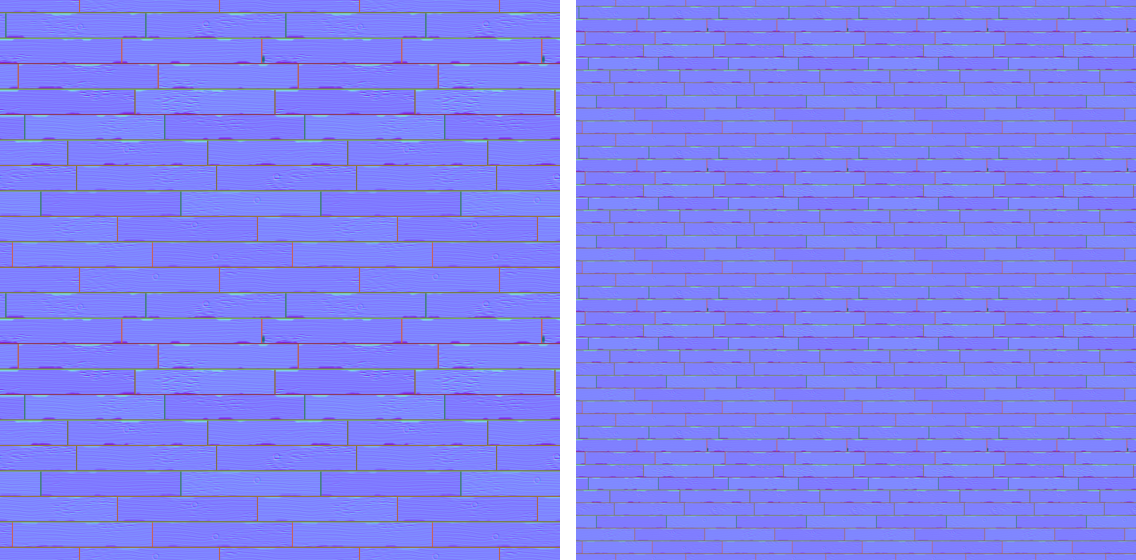
Left: one tile. Right: repeated 2 by 2.
Reproduce this texture map procedurally as a three.js fragment shader.

```glsl
varying vec2 vUv;

const float ROWS = 22.0;
const float PLANKS = 4.0;
const float ROW_CYCLE = 11.0;
const float PLANK_CYCLE = 2.0;
const float ASPECT = ROWS / PLANKS;

float hash(vec2 p) {
  return fract(sin(dot(p, vec2(12.99, 78.23))) * 4375.5);
}

vec4 hit(float i, float first) {
  return step(abs(vec4(0.0, 1.0, 2.0, 3.0) + first - i), vec4(0.5));
}

// Value of row i out of twelve
float pick(float i, vec4 a, vec4 b, vec4 c) {
  return dot(a, hit(i, 0.0)) + dot(b, hit(i, 4.0)) + dot(c, hit(i, 8.0));
}

// Coverage of a soft edge of the given width
float edge(float d, float width) {
  return 1.0 - smoothstep(0.15 * width, width, d);
}

float layeredSines(vec2 p, float seed) {
  float sum = 0.0, amp = 0.5;
  for (int i = 0; i < 4; i++) {
    sum += amp * sin(p.x + seed + 1.7 * sin(p.y + seed * 1.3));
    p = mat2(0.8, 0.6, -0.6, 0.8) * p * 1.7;
    seed += 2.1;
    amp *= 0.5;
  }
  return sum;
}

// Distance to the nearest scattered cell centre
float cells(vec2 p, float seed) {
  vec2 id = floor(p), f = p - id;
  float best = 2.0;
  for (int y = -1; y <= 1; y++) {
    for (int x = -1; x <= 1; x++) {
      vec2 o = vec2(float(x), float(y)), c = id + o + seed;
      best = min(best, length(o + vec2(hash(c), hash(c + 31.7)) - f));
    }
  }
  return best;
}

// Fibres, gouges and one knot; p is in row heights
float woodHeight(vec2 p, float seed, float rough, vec2 knot, float knotted) {
  vec2 d = p - knot;
  float bend = knotted * 0.5 * d.y * exp(-dot(d, d * vec2(3.0, 14.0)));
  float y = p.y + bend + 0.08 * layeredSines(p * vec2(1.1, 1.6), seed);
  float strength = 0.65 + 0.5 * layeredSines(p * vec2(1.2, 4.0), seed + 3.0);
  float fibre = strength * sin(y * 47.0 + seed)
              + 0.45 * sin(y * 79.0 + 2.5 * sin(p.x * 2.3 + seed));
  float pits = 1.0 - smoothstep(0.08, 0.45, cells(p * vec2(2.2, 12.0), seed));
  float worn = smoothstep(0.1, 0.6, layeredSines(p * vec2(0.8, 2.2), seed + 5.0));
  float ring = (length(d) - 0.1) / 0.035;
  return 0.0018 * fibre - rough * pits * worn - 0.009 * knotted * exp(-ring * ring);
}

void main() {
  // Staggered plank layout
  float y = vUv.y * ROWS + 0.5;
  float row = mod(floor(y), ROW_CYCLE);
  float stagger = pick(row, vec4(0.568, 0.089, 0.839, 0.292),
                       vec4(0.547, 0.484, 0.177, 0.964), vec4(0.13, 0.87, 0.042, 0.0));
  float x = vUv.x * PLANKS - stagger;
  float col = mod(floor(x), PLANK_CYCLE);
  vec2 p = vec2(fract(x) * ASPECT, fract(y));
  float seed = floor(60.0 * hash(vec2(col + 1.0, row + 2.0))) + row;

  // Grain slope
  float heavy = step(abs(row - 7.0), 0.5);
  float rough = 0.004 + 0.008 * hash(vec2(seed, 4.0)) + 0.012 * heavy * (0.3 + col);
  vec2 knot = vec2(0.6 + 4.3 * hash(vec2(seed, 7.0)), 0.3 + 0.4 * hash(vec2(seed, 9.0)));
  float knotted = step(0.6, hash(vec2(seed, 11.0)));
  vec2 e = vec2(0.016, 0.0);
  vec2 slope = vec2(
    woodHeight(p + e.xy, seed, rough, knot, knotted) - woodHeight(p - e.xy, seed, rough, knot, knotted),
    woodHeight(p + e.yx, seed, rough, knot, knotted) - woodHeight(p - e.yx, seed, rough, knot, knotted)
  ) / (2.0 * e.x);

  // Plank lean and chipped long edges
  float lean = pick(row, vec4(0.2, 0.5, -0.6, -1.0), vec4(0.2, -0.2, 1.0, 1.0), vec4(-0.6, 0.3, 0.1, 0.0));
  vec2 tilt = vec2(0.0, 0.02 + 0.06 * lean * (1.0 - 2.0 * col)) - slope;
  float wear = mix(0.35, 1.0, step(4.5, row));
  float chipTop = smoothstep(0.05, 0.6, layeredSines(vec2(p.x * 2.3, 1.0), seed + 1.0));
  float chipLow = smoothstep(0.05, 0.6, layeredSines(vec2(p.x * 2.7, 2.0), seed + 8.0));
  tilt.y += wear * chipTop * edge(1.0 - p.y, 0.04 + 0.1 * chipTop);
  tilt.y -= wear * chipLow * edge(p.y, 0.04 + 0.1 * chipLow);
  vec3 color = 0.5 + 0.5 * normalize(vec3(tilt, 1.0));

  // End joints
  float joint = pick(row, vec4(0.9, 1.0, 0.8, 0.0), vec4(0.5, 0.4, 0.0, 0.55), vec4(0.9, 1.0, 0.0, 0.0));
  vec3 jointColor = mix(vec3(0.24, 0.5, 0.45), vec3(0.78, 0.38, 0.36), joint);
  jointColor.b -= 0.5 * joint * (1.0 - joint);
  color = mix(color, jointColor, edge(min(p.x, ASPECT - p.x), 0.045));

  // Broken corner
  float corner = step(abs(row - 9.0), 0.5) * col;
  float split = length((p - vec2(0.06, 0.17)) * vec2(1.0, 0.45));
  color = mix(color, vec3(0.12, 0.42, 0.5), corner * edge(split, 0.1));

  // Long seams, alternating between green and red
  float below = mod(row + ROW_CYCLE - 1.0, ROW_CYCLE);
  float redTop = (1.0 - mod(row, 2.0)) * step(row, 9.0);
  float redLow = (1.0 - mod(below, 2.0)) * step(below, 9.0);
  vec3 topColor = mix(vec3(0.45, 0.68, 0.32), vec3(0.58, 0.47, 0.24), redTop);
  vec3 lowColor = mix(vec3(0.48, 0.48, 0.27), vec3(0.56, 0.22, 0.38), redLow);
  color = mix(color, topColor, edge(1.0 - p.y, 0.045));
  color = mix(color, lowColor, edge(p.y, 0.045));

  gl_FragColor = vec4(color, 1.0);
}
```
